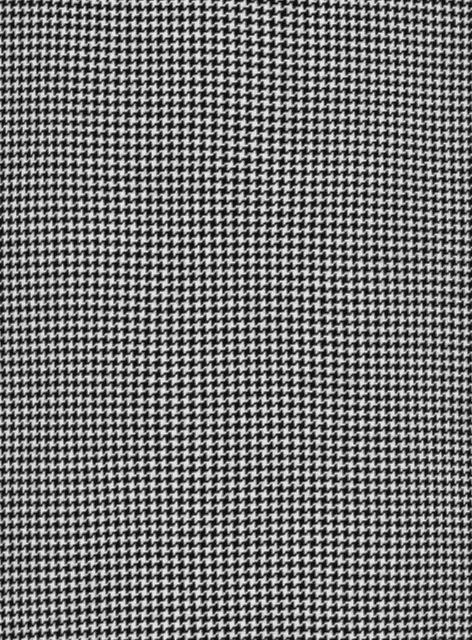
Write a WebGL 1 fragment shader that draws this texture.

```glsl
precision highp float;
// Fine black and white star check cloth, softly curved and unevenly woven.
uniform vec2 u_resolution;

const vec2 CELLS = vec2(42.0, 60.0);   // repeats per canvas at the centre
const float SIDE_SQUEEZE = 18.0;       // extra repeats crowded to the sides
const float SOFT_FOCUS = 0.0037;       // filter width, in canvas heights
const vec3 BLACK_YARN = vec3(0.055);
const vec3 WHITE_YARN = vec3(0.90);
const float TAU = 6.2832;
const int TAPS = 4;

// Random unit gradient for a lattice point
vec2 gradientAt(vec2 lattice) {
  vec2 q = fract(lattice * vec2(0.1031, 0.1137));
  q += dot(q, q.yx + 33.33);
  float angle = TAU * fract((q.x + q.y) * q.x * 17.31);
  return vec2(cos(angle), sin(angle));
}

// Gradient noise, roughly -0.7 to 0.7
float gradientNoise(vec2 p) {
  vec2 i = floor(p);
  vec2 f = p - i;
  vec2 w = f * f * f * (f * (f * 6.0 - 15.0) + 10.0);
  float a = dot(gradientAt(i), f);
  float b = dot(gradientAt(i + vec2(1.0, 0.0)), f - vec2(1.0, 0.0));
  float c = dot(gradientAt(i + vec2(0.0, 1.0)), f - vec2(0.0, 1.0));
  float d = dot(gradientAt(i + vec2(1.0, 1.0)), f - vec2(1.0, 1.0));
  return mix(mix(a, b, w.x), mix(c, d, w.x), w.y);
}

// Canvas position to cloth position, measured in repeats
vec2 clothCoords(vec2 uv) {
  vec2 c = uv - 0.5;
  vec2 cloth = c * CELLS;
  cloth.x += SIDE_SQUEEZE * c.x * c.x * c.x;
  cloth.x -= 1.2 * c.y * c.y * (0.5 - c.x);
  cloth.y += 2.6 * c.x * (0.3 + c.y) + 1.5 * c.x * c.x;
  return cloth;
}

// Small wandering of the threads
vec2 threadDrift(vec2 cloth) {
  return vec2(gradientNoise(cloth * vec2(0.09, 0.06)),
              gradientNoise(cloth * vec2(0.08, 0.05) + 37.0)) * 0.4
       + vec2(gradientNoise(cloth * 0.9 + 11.0),
              gradientNoise(cloth * 0.9 + 71.0)) * 0.08;
}

// Alternating equal bands with soft edges, one pair per unit
float band(float t, float softness) {
  return smoothstep(-softness, softness, 0.25 - abs(fract(t) - 0.5));
}

// Light and dark threads crossing so each check grows four hooked arms
float starCheck(vec2 cloth) {
  float warp = band(cloth.x, 0.04);
  float weft = band(cloth.y, 0.04);
  vec2 turn = 2.0 * TAU * cloth;
  float arms = -sin(turn.x) * sin(turn.y);
  float lean = -cos(turn.x) * cos(turn.y);
  float warpOnTop = smoothstep(-0.3, 0.3, arms + 0.3 * lean);
  return mix(weft, warp, warpOnTop);
}

// Weave averaged over the larger of one pixel and the soft focus
float filteredWeave(vec2 uv, vec2 drift) {
  vec2 aspect = vec2(u_resolution.y / u_resolution.x, 1.0);
  vec2 footprint = max(1.0 / u_resolution, SOFT_FOCUS * aspect);
  float sum = 0.0;
  for (int y = 0; y < TAPS; y++) {
    for (int x = 0; x < TAPS; x++) {
      vec2 offset = (vec2(float(x), float(y)) + 0.5) / float(TAPS) - 0.5;
      sum += starCheck(clothCoords(uv + offset * footprint) + drift);
    }
  }
  return sum / float(TAPS * TAPS);
}

// Uneven yarn tone: broad patches, streaks along threads, fibre grain
float yarnTone(vec2 cloth) {
  float patches = gradientNoise(cloth * vec2(0.13, 0.08) + 5.0);
  float warpStreaks = gradientNoise(cloth * vec2(0.8, 0.05) + 19.0);
  float weftStreaks = gradientNoise(cloth * vec2(0.06, 0.7) + 53.0);
  float fibres = gradientNoise(cloth * vec2(2.7, 2.3) + 91.0);
  return 0.02 * patches + 0.025 * warpStreaks
       + 0.025 * weftStreaks + 0.14 * fibres;
}

void main() {
  vec2 uv = gl_FragCoord.xy / u_resolution;
  vec2 cloth = clothCoords(uv);
  float light = filteredWeave(uv, threadDrift(cloth));
  float tone = yarnTone(cloth);

  // Yarn colour, with wear shifting the balance of light and dark
  light = clamp(light + tone * (0.4 + 0.6 * light), 0.0, 1.0);
  vec3 color = mix(BLACK_YARN, WHITE_YARN, pow(light, 1.12));

  // Gentle falloff where the cloth turns away at the sides
  float side = abs(uv.x - 0.5) * 2.0;
  color *= 1.0 - 0.03 * side * side * side;
  gl_FragColor = vec4(color, 1.0);
}
```
